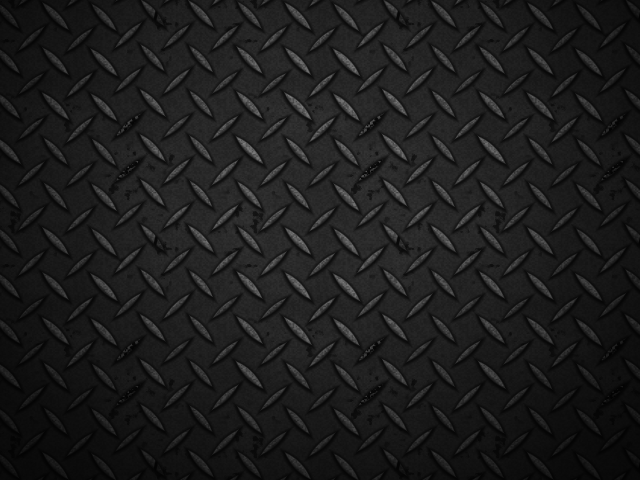
This texture is drawn by a Shadertoy shader. Its source:

```glsl
const vec2 PITCH = vec2(0.101, 0.0937);    // spacing of lugs in canvas heights
const vec2 ORIGIN = vec2(0.3177, 0.505);   // centre of the chipped lug
const float TILE = 5.0;                    // lugs per repeat of the wear
const float STAGGER = 0.0024;              // drop from one column to the next
const float FALL_ANGLE = -0.82;
const float RISE_ANGLE = 0.73;
const vec2 FALL_SIZE = vec2(0.0375, 0.0074);
const vec2 RISE_SIZE = vec2(0.0345, 0.0056);
const float HALO = 0.0085;
const float GRAIN_CELLS = 160.0;
const vec3 PLATE = vec3(0.168);
const vec3 SHADOW = vec3(0.035);
const vec3 FACE = vec3(0.37);
const vec3 RIM = vec3(0.60);
const vec2 LIGHT_CENTRE = vec2(0.50, 0.62);
const float VIGNETTE = 0.80;

float hash(vec2 p) {
    return fract(sin(dot(p, vec2(127.1, 311.7))) * 43758.5453);
}

// Value noise that wraps after the given number of cells
float noise(vec2 p, float period) {
    vec2 i = floor(p), f = fract(p);
    f = f * f * (3.0 - 2.0 * f);
    vec2 a = mod(i, period), b = mod(i + 1.0, period);
    return mix(mix(hash(a), hash(vec2(b.x, a.y)), f.x),
               mix(hash(vec2(a.x, b.y)), hash(b), f.x), f.y);
}

float fbm(vec2 uv, float cells) {
    float sum = 0.0, gain = 0.5;
    for (int k = 0; k < 4; k++) {
        sum += gain * noise(uv * cells, cells);
        cells *= 2.0;
        gain *= 0.5;
    }
    return sum / 0.9375;
}

// Pointed lens lying along x
float lens(vec2 p, vec2 size) {
    float radius = dot(size, size) / (2.0 * size.y);
    return length(vec2(p.x, abs(p.y) + radius - size.y)) - radius;
}

// Draws one family of lugs over the plate
vec3 addLugs(vec3 base, vec2 p, bool rising, float grain, float px) {
    vec2 q = p - ORIGIN - (rising ? 0.5 * PITCH : vec2(0.0));
    float column = floor(q.x / PITCH.x + 0.5);
    q.y += STAGGER * mod(column + (rising ? 1.0 : 0.0), TILE);
    vec2 cell = vec2(column, floor(q.y / PITCH.y + 0.5));
    vec2 local = q - cell * PITCH;
    vec2 id = mod(cell, TILE);
    float vary = hash(id + (rising ? 17.0 : 3.0));

    float angle = (rising ? RISE_ANGLE : FALL_ANGLE) + 0.08 * (vary - 0.5);
    float c = cos(angle), s = sin(angle);
    local = mat2(c, -s, s, c) * local;
    vec2 size = (rising ? RISE_SIZE : FALL_SIZE) * mix(0.92, 1.06, vary);
    float d = lens(local, size) + 0.0009 * (grain - 0.5);

    // Dark groove, heavier on the lower side
    float groove = lens(local + vec2(-0.001, 0.0016), size * vec2(1.1, 1.15));
    base = mix(base, SHADOW, 0.85 * (1.0 - smoothstep(-0.001, HALO, groove)));

    // Face with a lit edge and a shaded edge
    float across = local.y / size.y;
    vec3 face = FACE * (rising ? 0.82 : 1.0) * mix(0.85, 1.12, vary);
    face *= 0.72 + 0.56 * grain;
    face *= mix(0.55, 1.0, smoothstep(-0.9, 0.1, across));
    float edge = smoothstep(-0.0024, -0.0010, d) * smoothstep(-0.3, 0.4, across);
    face = mix(face, RIM, 0.45 * edge * grain);

    // Wear: one chipped falling lug, two scuffed rising lugs per repeat
    bool chipped = !rising && id == vec2(0.0);
    bool scuffed = rising && id.x == 4.0 && (id.y == 1.0 || id.y == 2.0);
    if (chipped) {
        float cut = local.x - 0.010 + 0.7 * local.y;
        float crack = 1.0 - smoothstep(0.0018, 0.0018 + 2.0 * px, abs(cut));
        face *= cut > 0.0 ? 0.55 : 1.0;
        face = mix(face, SHADOW, crack);
    }
    if (scuffed) face *= mix(0.15, 0.85, smoothstep(0.35, 0.7, grain));

    return mix(base, face, 1.0 - smoothstep(-px, px, d));
}

void mainImage(out vec4 fragColor, in vec2 fragCoord) {
    float px = 1.0 / iResolution.y;
    vec2 p = fragCoord * px;
    vec2 uv = (p - ORIGIN) / (PITCH * TILE);

    // Grainy plate with soft stains and dark pits
    float grain = noise(uv * GRAIN_CELLS, GRAIN_CELLS);
    float stain = fbm(uv + 0.3, 6.0);
    float pits = smoothstep(0.60, 0.78, fbm(uv, 40.0)) * smoothstep(0.42, 0.65, stain);
    vec3 color = PLATE * (0.86 + 0.28 * grain) * (0.82 + 0.36 * stain);
    color *= 1.0 - 0.6 * pits;

    color = addLugs(color, p, true, grain, px);
    color = addLugs(color, p, false, grain, px);

    // Light from above the middle, fading to the corners
    vec2 away = (fragCoord / iResolution.xy - LIGHT_CENTRE) * vec2(1.0, 0.85);
    color *= 1.0 - VIGNETTE * smoothstep(0.1, 0.75, length(away));
    fragColor = vec4(color, 1.0);
}
```
